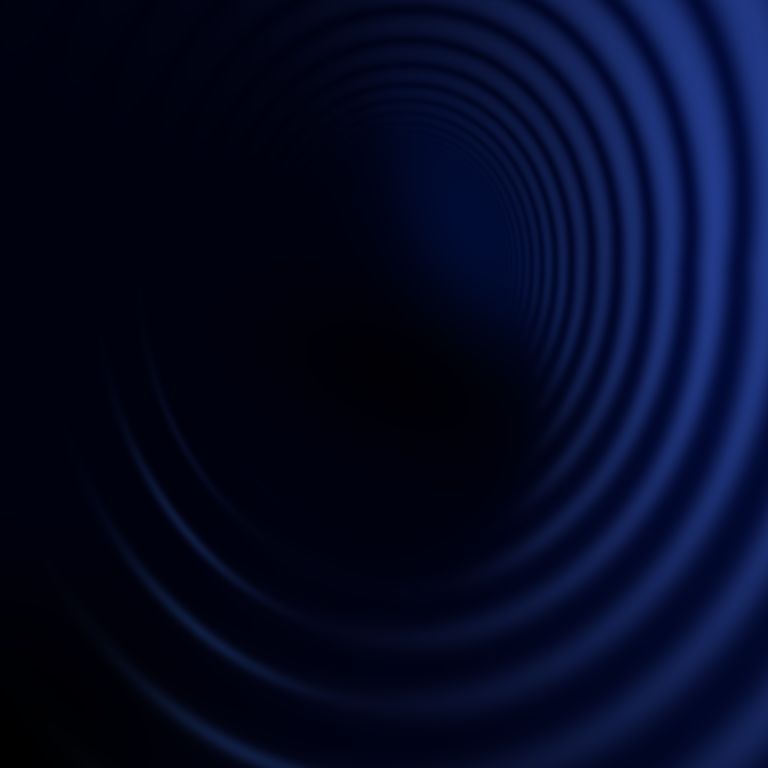
Reproduce this background procedurally as a WebGL 2 fragment shader.

```glsl
#version 300 es
precision highp float;
// A dark blue ribbed tunnel: nested ellipses whose spacing shrinks
// geometrically toward the throat, lit from the right, with a soft
// glow inside the throat and thin glints on the lower left ribs.

uniform vec2 u_resolution;
out vec4 fragColor;

// Rib index: 0 near the right edge, growing by one per rib inward.
float ribIndex(float radius) {
    return log(max(radius - 0.113, 0.003) / 0.362) / log(0.8);
}

// Soft elliptical spot stretched along a unit axis.
float spot(vec2 p, vec2 axis, vec2 size) {
    vec2 q = vec2(dot(p, axis), dot(p, vec2(-axis.y, axis.x))) / size;
    return exp(-dot(q, q));
}

void main() {
    vec2 uv = gl_FragCoord.xy / u_resolution;

    // Elliptical radius around the throat, widened toward the upper right
    vec2 d = (uv - vec2(0.525, 0.652)) / vec2(1.0, 1.2);
    float radius = max(length(d), 0.0001);
    vec2 dir = d / radius;
    radius *= 1.0 - 0.8 * max(d.x, 0.0) * max(d.y, 0.0);

    // Ribs: broad bands above, narrower ridges below
    float n = ribIndex(radius);
    float phase = 6.28318 * n;
    float upper = smoothstep(0.3, 0.95, uv.y);
    float wave = 0.5 + 0.5 * cos(phase + mix(0.15, -0.35, upper) * sin(phase));
    float resolved = 1.0 - smoothstep(0.2, 0.5, fwidth(n));
    float ribs = mix(0.4, pow(wave, mix(1.2, 0.9, upper)), resolved);

    // The inner ribs sink into shadow, earlier toward the bottom
    float below = max(-dir.y, 0.0);
    float inner = 0.12 + 0.2 * below * below;
    ribs *= smoothstep(inner, inner + 0.09, radius);

    // Light from the right, stronger on the outer ribs
    float facing = 0.5 + 0.5 * dot(dir, vec2(0.98, 0.17));
    float light = facing * facing * mix(0.38, 1.0, smoothstep(0.15, 0.42, radius));
    float wall = smoothstep(inner - 0.06, inner + 0.09, radius);

    vec3 color = vec3(0.0, 0.004, 0.058) * smoothstep(0.0, 0.4, length(uv));
    color += light * wall * vec3(0.006, 0.04, 0.17);
    color += light * ribs * vec3(0.13, 0.19, 0.32);

    // Glow on the far wall of the throat
    float glow = spot(uv - vec2(0.605, 0.71), vec2(-0.4, 0.917), vec2(0.18, 0.085));
    color += glow * vec3(0.004, 0.042, 0.14);

    // Thin glints that slide around the lower left as the ribs widen
    float glintAngle = 4.13 - 0.2 * n;
    float aligned = dot(dir, vec2(cos(glintAngle), sin(glintAngle)));
    float glint = pow(wave, 8.0) * exp(-22.0 * (1.0 - aligned));
    glint *= 1.0 - smoothstep(1.3, 2.5, n);
    color += glint * vec3(0.055, 0.1, 0.18);

    // Shadow gathered below the throat
    color *= 1.0 - 0.7 * spot(uv - vec2(0.52, 0.51), vec2(0.94, -0.34), vec2(0.18, 0.09));

    fragColor = vec4(color, 1.0);
}
```
